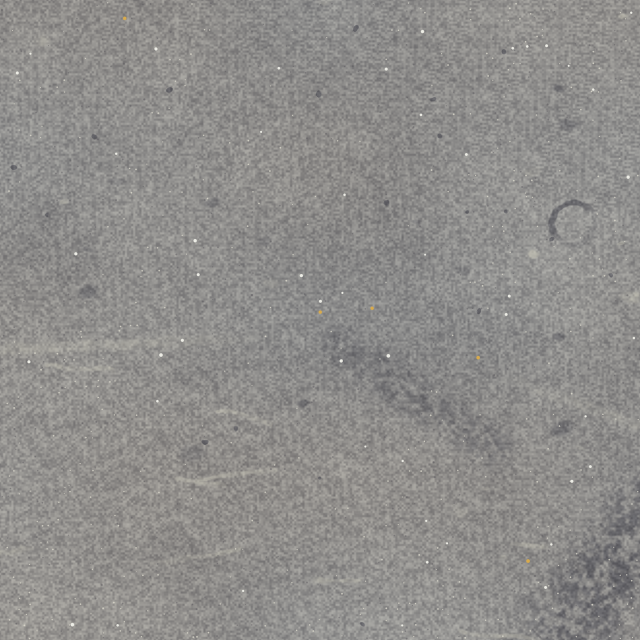
Give the GLSL for this texture, as a WebGL 1 fragment shader.

```glsl
precision highp float;
// Worn grey asphalt: layered value noise gives the fine grain and cloudy tone,
// hashed cells scatter grit and oil drops, and short loops lay down
// stains, chalky splats and scuffed streaks with ragged, noise-worn edges.
uniform vec2 u_resolution;

float hash(vec2 p) {
  return fract(sin(dot(p, vec2(127.1, 311.7))) * 43758.5453);
}

vec2 hash2(vec2 p) {
  return vec2(hash(p), hash(p + 37.7));
}

float noise(vec2 p) {
  vec2 cell = floor(p);
  vec2 f = fract(p);
  f = f * f * (3.0 - 2.0 * f);
  float low = mix(hash(cell), hash(cell + vec2(1.0, 0.0)), f.x);
  float high = mix(hash(cell + vec2(0.0, 1.0)), hash(cell + 1.0), f.x);
  return mix(low, high, f.y);
}

float fbm(vec2 p) {
  float sum = 0.0;
  float weight = 0.53;
  for (int i = 0; i < 4; i++) {
    sum += weight * noise(p);
    p = mat2(1.6, 1.2, -1.2, 1.6) * p + 5.3;
    weight *= 0.5;
  }
  return sum;
}

// One small round grain in a random share of the grid cells.
float specks(vec2 p, float cells, float density, float radius, float blur) {
  vec2 cell = floor(p * cells);
  vec2 center = 0.25 + 0.5 * hash2(cell + 3.1);
  float r = radius * mix(0.5, 1.0, hash(cell + 8.3));
  float d = length((fract(p * cells) - center) / cells);
  return step(hash(cell + cells), density) * (1.0 - smoothstep(r - blur, r + blur, d));
}

float streak(vec2 p, vec2 a, vec2 b, float width) {
  vec2 along = b - a;
  float t = clamp(dot(p - a, along) / dot(along, along), 0.0, 1.0);
  return 1.0 - smoothstep(0.2 * width, width, length(p - a - along * t));
}

float blot(vec2 p, vec2 center, float radius) {
  return 1.0 - smoothstep(0.4 * radius, radius, length((p - center) * vec2(0.8, 1.25)));
}

float scatteredStreaks(vec2 p) {
  float cover = 0.0;
  for (int i = 0; i < 9; i++) {
    vec2 seed = vec2(float(i), 4.0);
    vec2 center = hash2(seed) * vec2(1.0, i < 6 ? 0.32 : 1.0);
    float angle = 0.6 * (hash(seed + 1.7) - 0.5);
    vec2 reach = mix(0.025, 0.075, hash(seed + 2.9)) * vec2(cos(angle), sin(angle));
    cover = max(cover, streak(p, center - reach, center + reach, 0.006));
  }
  return cover;
}

float scatteredBlots(vec2 p, float seed, float smallest, float largest) {
  float cover = 0.0;
  for (int i = 0; i < 13; i++) {
    vec2 id = vec2(float(i), seed);
    float radius = mix(smallest, largest, pow(hash(id + 5.1), 2.0));
    cover = max(cover, blot(p, hash2(id), radius) * mix(0.4, 1.0, hash(id + 9.2)));
  }
  return cover;
}

// Long chalky tyre line that sags to the right and fades mid-way.
float paleLine(vec2 p) {
  float height = 0.452 + 0.02 * sin(3.0 * p.x) - 0.13 * smoothstep(0.55, 1.1, p.x);
  float fade = 1.0 - smoothstep(0.1, 0.52, p.x) + 0.8 * smoothstep(0.74, 0.9, p.x);
  return fade * (1.0 - smoothstep(0.002, 0.015, abs(p.y - height)));
}

float openRing(vec2 p, vec2 center, float radius, float width) {
  vec2 q = p - center;
  float band = 1.0 - smoothstep(0.4 * width, width, abs(length(q) - radius));
  return band * mix(0.25, 1.0, smoothstep(-0.01, 0.02, dot(q, vec2(-0.7, 0.7))));
}

void main() {
  float shortSide = min(u_resolution.x, u_resolution.y);
  vec2 p = gl_FragCoord.xy / shortSide;
  float blur = 0.7 / shortSide;
  vec2 ragged = p + 0.014 * (vec2(fbm(p * 38.0), fbm(p * 38.0 + 9.0)) - 0.5);
  float clouds = fbm(p * vec2(3.5, 5.0) + 2.0);
  float grain = noise(p * 310.0);
  float wear = smoothstep(0.3, 0.7, 0.5 * noise(p * 150.0) + 0.5 * fbm(p * 50.0));

  // Grain and cloudy tone
  float tone = 0.16 * (grain - 0.5) + 0.07 * (noise(p * 165.0 + 7.0) - 0.5);
  tone += 0.05 * (fbm(p * vec2(24.0, 32.0)) - 0.5) + 0.09 * (clouds - 0.5);
  vec3 color = vec3(0.567, 0.561, 0.552) + tone * vec3(1.0, 1.0, 0.9);
  color += vec3(0.012, 0.0, -0.012) * (noise(p * 4.0 + 20.0) - 0.5);

  // Dark stains, smears and oil drops
  float smear = 0.6 * streak(ragged, vec2(0.53, 0.46), vec2(0.77, 0.3), 0.05);
  smear = max(smear, streak(ragged, vec2(1.03, 0.2), vec2(0.86, -0.02), 0.11));
  float stain = max(smear * wear, 0.7 * scatteredBlots(ragged, 11.0, 0.007, 0.022));
  stain = max(stain, 0.9 * openRing(ragged, vec2(0.895, 0.65), 0.033, 0.007));
  stain = max(stain, specks(ragged, 17.0, 0.03 + 0.08 * smoothstep(0.5, 0.75, p.y), 0.005, 0.0012));
  color = mix(color, vec3(0.31, 0.31, 0.34) + 0.5 * tone, 0.68 * stain);

  // Pale scuffs and splats
  float scuff = max(0.35 * paleLine(ragged), 0.45 * scatteredStreaks(ragged));
  scuff = max(scuff, 0.6 * scatteredBlots(ragged, 23.0, 0.006, 0.02));
  color = mix(color, vec3(0.8, 0.79, 0.73), scuff * mix(0.35, 1.0, wear));

  // Pits, grit and a few coloured chips
  color = mix(color, vec3(0.36, 0.35, 0.37), 0.5 * specks(p + 0.37, 95.0, 0.08, 0.0015, blur));
  float gritShare = 0.1 * smoothstep(0.2, 0.8, clouds) + 0.06 * smear + 0.05 * scuff;
  color = mix(color, vec3(0.86, 0.85, 0.8), 0.85 * specks(p, 115.0, gritShare, 0.0013, blur));
  color = mix(color, vec3(0.93, 0.93, 0.9), specks(p + 0.61, 31.0, 0.05, 0.0028, blur));
  color = mix(color, vec3(0.85, 0.67, 0.3), specks(p + 0.23, 13.0, 0.03, 0.0032, blur));

  gl_FragColor = vec4(color, 1.0);
}
```
